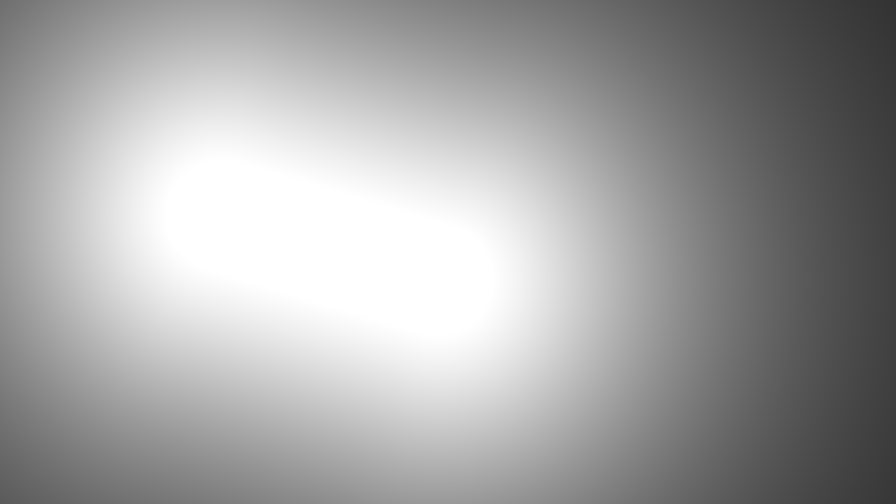
A Shadertoy shader for this background:

```glsl
const vec2 LAMP_START = vec2(0.44, 0.572);
const vec2 LAMP_END = vec2(0.868, 0.444);
const float GLOW_GAIN = 1.045;
const float GLOW_RADIUS = 0.515;

float segmentDistance(vec2 p, vec2 a, vec2 b) {
    vec2 axis = b - a;
    float along = clamp(dot(p - a, axis) / dot(axis, axis), 0.0, 1.0);
    return length(p - a - axis * along);
}

// Inverse-square falloff, softened at the core
float glow(float distanceToLamp, float radius, float gain) {
    float ratio = distanceToLamp / radius;
    return gain / (1.0 + ratio * ratio);
}

void mainImage(out vec4 fragColor, in vec2 fragCoord) {
    // Canvas height is one unit
    vec2 p = fragCoord / iResolution.y;

    // Tilted tube of light, overexposed at its core
    float lampDistance = segmentDistance(p, LAMP_START, LAMP_END);
    float brightness = glow(lampDistance, GLOW_RADIUS, GLOW_GAIN);

    fragColor = vec4(vec3(min(brightness, 1.0)), 1.0);
}
```
